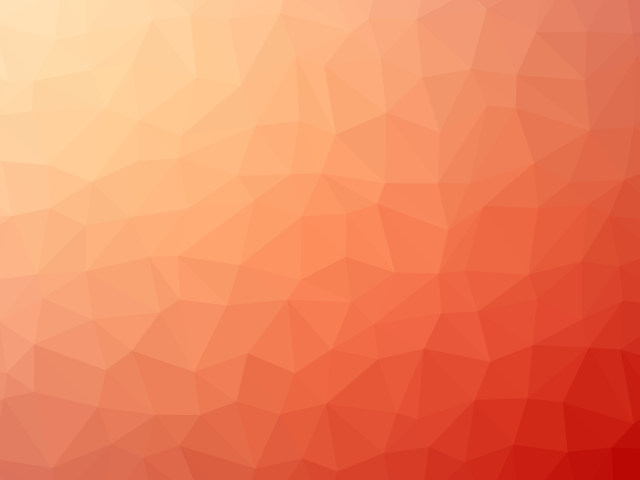
A Shadertoy shader for this background:

```glsl
// Low-poly backdrop: a jittered grid of points is split into flat triangles.
// Each facet takes the mean of one warm ramp read along x and along y at its
// centroid, running from cream (top left) to deep red (bottom right).

const float ROWS = 10.0; // grid cells per canvas height

vec2 hash2(vec2 cell) {
    vec3 q = fract(cell.xyx * vec3(0.1031, 0.1030, 0.0973));
    q += dot(q, q.yzx + 33.33);
    return fract((q.xx + q.yz) * q.zy);
}

vec2 gridPoint(vec2 cell) {
    return cell + vec2(0.0, 0.5) + (hash2(cell + 37.0) - 0.5) * 0.68;
}

float cross2(vec2 a, vec2 b) {
    return a.x * b.y - a.y * b.x;
}

// Twice the signed area, positive when counter-clockwise
float area(vec2 a, vec2 b, vec2 c) {
    return cross2(b - a, c - a);
}

vec3 ramp(float t) {
    vec3 stops[7] = vec3[7](
        vec3(1.00, 0.89, 0.73), vec3(1.00, 0.83, 0.62), vec3(1.00, 0.73, 0.51),
        vec3(0.99, 0.56, 0.36), vec3(0.94, 0.40, 0.27), vec3(0.84, 0.19, 0.11),
        vec3(0.72, 0.02, 0.01));
    float s = clamp(t, 0.0, 1.0) * 6.0;
    int i = min(int(s), 5);
    return mix(stops[i], stops[i + 1], s - float(i));
}

// Smoothed inside test against one directed edge
float edgeCover(vec2 p, vec2 a, vec2 b, float pixel) {
    return clamp(area(a, b, p) / (length(b - a) * pixel) + 0.5, 0.0, 1.0);
}

// Facet colour in rgb, premultiplied by its coverage in alpha
vec4 facet(vec2 p, vec2 a, vec2 b, vec2 c, vec2 size, float pixel) {
    float cover = edgeCover(p, a, b, pixel) * edgeCover(p, b, c, pixel)
                * edgeCover(p, c, a, pixel);
    vec2 center = (a + b + c) / (3.0 * size);
    vec3 color = 0.5 * (ramp(center.x) + ramp(1.0 - center.y));
    color += (hash2(floor(center * size * 64.0)).x - 0.5) * 0.016;
    return vec4(color, 1.0) * cover;
}

void mainImage(out vec4 fragColor, in vec2 fragCoord) {
    float pixel = ROWS / iResolution.y;
    vec2 p = fragCoord * pixel;
    vec2 size = iResolution.xy * pixel;
    vec2 base = floor(p - vec2(0.0, 0.5));
    vec4 sum = vec4(0.0);

    // Nearby quads, since jitter moves their corners across cell borders
    for (int y = -1; y <= 1; y++) {
        for (int x = -1; x <= 1; x++) {
            vec2 cell = base + vec2(x, y);
            vec2 a = gridPoint(cell);
            vec2 b = gridPoint(cell + vec2(1.0, 0.0));
            vec2 c = gridPoint(cell + vec2(1.0, 1.0));
            vec2 d = gridPoint(cell + vec2(0.0, 1.0));

            // Split along the diagonal that gives the fuller triangles
            float splitAC = min(area(a, b, c), area(a, c, d));
            float splitBD = min(area(a, b, d), area(b, c, d));
            if (splitAC > splitBD) {
                sum += facet(p, a, b, c, size, pixel);
                sum += facet(p, a, c, d, size, pixel);
            } else {
                sum += facet(p, a, b, d, size, pixel);
                sum += facet(p, b, c, d, size, pixel);
            }
        }
    }
    fragColor = vec4(sum.rgb / max(sum.a, 1e-4), 1.0);
}
```
